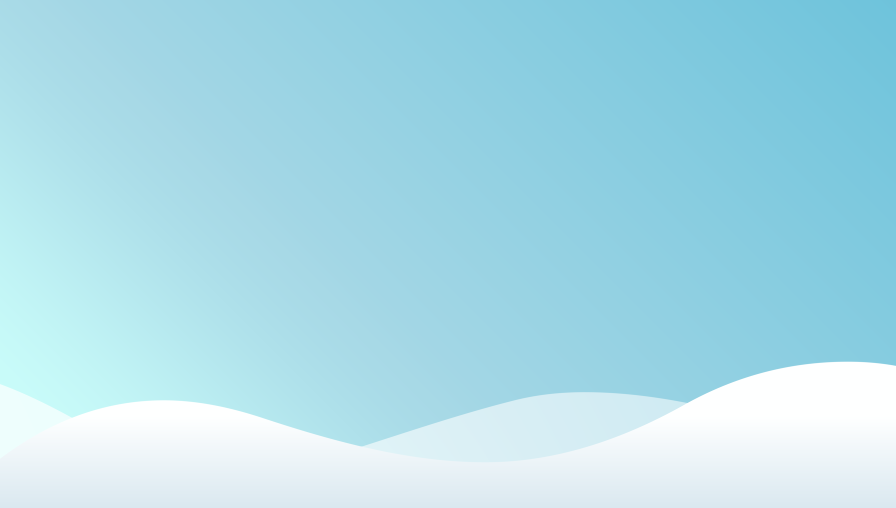
Give the GLSL for this background, as a WebGL 1 fragment shader.

```glsl
precision highp float;
// Snowy rolling hills under a clear diagonal winter sky.

uniform vec2 u_resolution;

const float ASPECT = 512.0 / 290.0;
const vec3 SKY_GLOW = vec3(0.79, 0.99, 0.98);
const vec3 SKY_PALE = vec3(0.65, 0.845, 0.90);
const vec3 SKY_DEEP = vec3(0.43, 0.765, 0.86);
const vec3 SNOW = vec3(0.995, 1.0, 1.0);
const vec3 SNOW_SHADE = vec3(0.855, 0.91, 0.94);

// Cubic curve between two knots, each holding (x, height, slope).
float segment(vec3 a, vec3 b, float x) {
    float w = b.x - a.x;
    float t = clamp((x - a.x) / w, 0.0, 1.0);
    float u = 1.0 - t;
    float rise = t * t * (3.0 - 2.0 * t);
    return mix(a.y, b.y, rise) + w * t * u * (a.z * u - b.z * t);
}

// Smooth profile through four knots.
float profile(vec3 a, vec3 b, vec3 c, vec3 d, float x) {
    if (x < b.x) return segment(a, b, x);
    if (x < c.x) return segment(b, c, x);
    return segment(c, d, x);
}

float frontHill(float x) {
    vec3 valley = vec3(0.956, 0.090, 0.0);
    if (x < valley.x) {
        return profile(vec3(0.0, 0.097, 0.75), vec3(0.323, 0.212, 0.0),
                       vec3(0.518, 0.177, -0.33), valley, x);
    }
    return profile(valley, vec3(1.348, 0.203, 0.56),
                   vec3(1.671, 0.288, 0.0), vec3(1.770, 0.279, -0.19), x);
}

float backHill(float x) {
    vec3 rise = vec3(0.710, 0.120, 0.32);
    if (x < rise.x) {
        return profile(vec3(0.0, 0.244, -0.37), vec3(0.143, 0.177, -0.55),
                       vec3(0.460, 0.070, 0.0), rise, x);
    }
    return profile(rise, vec3(1.014, 0.212, 0.25),
                   vec3(1.152, 0.228, 0.0), vec3(1.770, 0.090, -0.30), x);
}

// Three-stop gradient running from lower left to upper right.
vec3 skyColor(vec2 p) {
    float s = p.x + p.y - 1.0;
    vec3 lower = mix(SKY_GLOW, SKY_PALE, smoothstep(-0.85, 0.18, s));
    return mix(lower, SKY_DEEP, clamp((s - 0.07) / 1.70, 0.0, 1.0));
}

// Antialiased coverage below a given height.
float below(float height, float y, float pixel) {
    return smoothstep(-pixel, pixel, height - y);
}

void main() {
    vec2 p = gl_FragCoord.xy / u_resolution * vec2(ASPECT, 1.0);
    float pixel = 0.7 / u_resolution.y;
    vec3 color = skyColor(p);

    // Translucent distant hill, thinning to the right
    float haze = mix(0.70, 0.55, clamp(p.x / 1.35, 0.0, 1.0));
    color = mix(color, SNOW, haze * below(backHill(p.x), p.y, pixel));

    // Near hill, shaded toward its base
    vec3 snow = mix(SNOW_SHADE, SNOW, clamp(p.y / 0.18, 0.0, 1.0));
    color = mix(color, snow, below(frontHill(p.x), p.y, pixel));

    gl_FragColor = vec4(color, 1.0);
}
```
